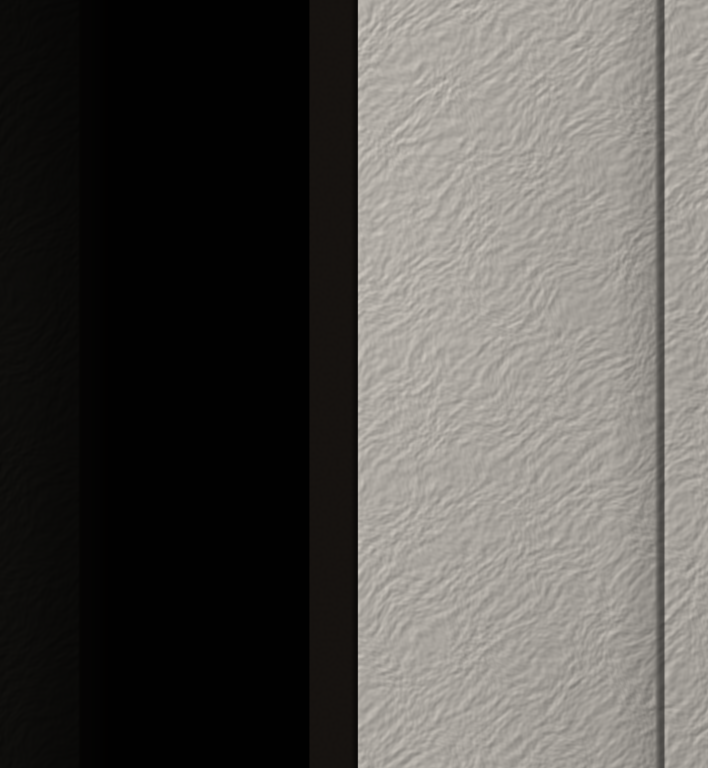
Write a Shadertoy shader that draws this texture.

```glsl
// Pale embossed plaster wall beside a dark doorway, with a vertical groove.
// Vertical bands are blended left to right; the plaster relief is the slope
// of stretched, warped gradient noise lit from the upper left.

vec2 latticeGradient(vec2 cell) {
    vec3 q = fract(cell.xyx * vec3(0.1031, 0.1030, 0.0973));
    q += dot(q, q.yzx + 33.33);
    float angle = 6.2832 * fract((q.x + q.y) * q.z);
    return vec2(cos(angle), sin(angle));
}

float gradientNoise(vec2 p) {
    vec2 i = floor(p), f = p - i;
    vec2 u = f * f * f * (f * (f * 6.0 - 15.0) + 10.0);
    float a = dot(latticeGradient(i), f);
    float b = dot(latticeGradient(i + vec2(1, 0)), f - vec2(1, 0));
    float c = dot(latticeGradient(i + vec2(0, 1)), f - vec2(0, 1));
    float d = dot(latticeGradient(i + vec2(1, 1)), f - vec2(1, 1));
    return mix(mix(a, b, u.x), mix(c, d, u.x), u.y);
}

// Short trowel strokes rising to the right, plus finer round grains
float plasterHeight(vec2 p) {
    vec2 warp = vec2(gradientNoise(p * 13.0), gradientNoise(p * 13.0 + 41.0));
    vec2 q = p + 0.018 * warp;
    vec2 stroke = vec2(dot(q, vec2(0.77, 0.64)), dot(q, vec2(-0.64, 0.77)));
    float h = gradientNoise(stroke * vec2(38.0, 88.0) + 50.0);
    h += 0.55 * gradientNoise(stroke * vec2(85.0, 130.0) + 90.0);
    return h + 0.35 * gradientNoise(q * 165.0 + 17.0);
}

float plasterRelief(vec2 p) {
    vec2 e = vec2(0.0011, -0.0011);
    return plasterHeight(p + e) - plasterHeight(p - e);
}

float edge(float x, float at, float softness) {
    return smoothstep(at - softness, at + softness, x);
}

void mainImage(out vec4 fragColor, in vec2 fragCoord) {
    vec2 uv = fragCoord / iResolution.xy;
    vec2 p = fragCoord / iResolution.y;
    float aa = max(0.8 / iResolution.x, 0.0012);
    float relief = plasterRelief(p);
    float grain = gradientNoise(p * 190.0);

    // Shadowed wall on the far left, fading into the black opening
    float sideLight = mix(0.047, 0.032, smoothstep(0.0, 0.112, uv.x));
    sideLight *= 0.9 + 0.25 * smoothstep(1.0, 0.55, uv.y);
    vec3 col = vec3(1.0, 0.95, 0.82) * sideLight * (1.0 + 0.35 * relief);
    float falloff = 0.014 * (1.0 - smoothstep(0.112, 0.17, uv.x));
    vec3 opening = vec3(0.003, 0.002, 0.002) + falloff * vec3(1.0, 0.85, 0.7);
    col = mix(col, opening, edge(uv.x, 0.112, 0.0025));

    // Brown-black door frame, darkest against the wall
    vec3 frame = vec3(0.087, 0.073, 0.062) * (1.0 + 0.08 * grain);
    frame *= 1.0 - 0.55 * smoothstep(0.494, 0.505, uv.x);
    col = mix(col, frame, edge(uv.x, 0.437, aa));

    // Lit plaster: gentle falloff toward the groove and the base
    float light = 0.672 - 0.035 * smoothstep(0.56, 0.9, uv.x);
    light += 0.025 * (uv.y - 0.5) + 0.025 * gradientNoise(p * 3.0 + 7.0);
    light -= 0.065 * smoothstep(0.86, 0.925, uv.x) * (1.0 - step(0.933, uv.x));
    light += 0.05 * exp(-abs(uv.x - 0.507) * 450.0);
    light -= 0.15 * relief - 0.012 * grain;

    // Groove: soft left lip, deep line, then a thin bright right lip
    float nick = 0.0012 * gradientNoise(vec2(p.y * 65.0, 3.0));
    float groove = edge(uv.x, 0.926 + nick, 0.003) - edge(uv.x, 0.9385, 0.0016);
    float depth = mix(0.46, 0.31, smoothstep(0.925, 0.934, uv.x));
    light = mix(light, depth - 0.05 * relief, groove);
    light += 0.04 * exp(-pow((uv.x - 0.942) / 0.0025, 2.0));

    vec3 wall = light * vec3(1.0, 0.974, 0.935);
    col = mix(col, wall, edge(uv.x, 0.5055, aa));

    fragColor = vec4(clamp(col, 0.0, 1.0), 1.0);
}
```
